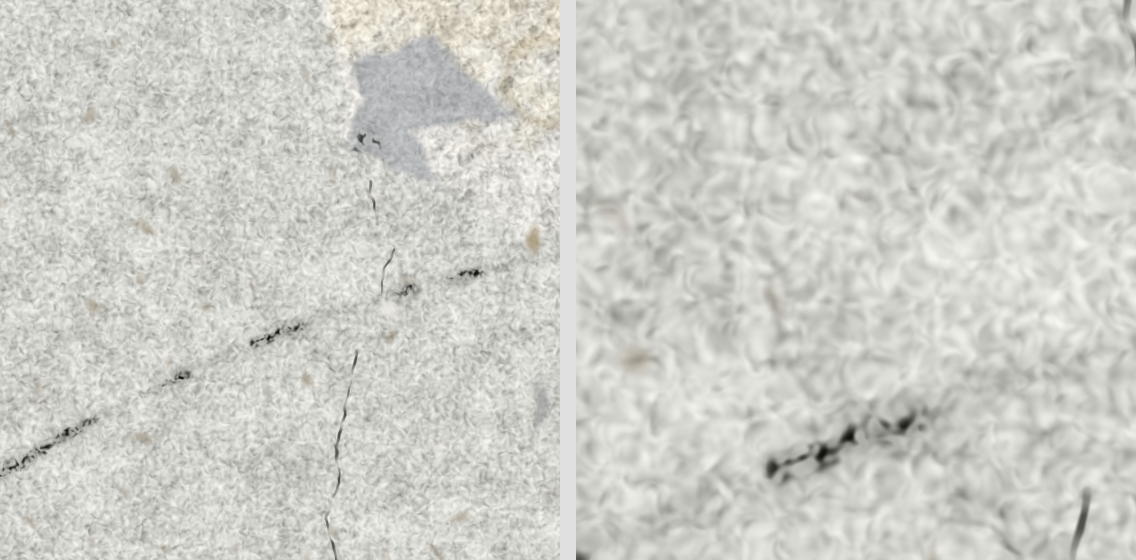
Left, the full canvas; right, a detail of the centre.
A Shadertoy shader for this texture:

```glsl
// Pale weathered stone: a felt of short curved fibres over warped noise,
// crossed by a broken diagonal seam and thin upright hairline cracks,
// with a cream chipped hollow and its cool shadow in the upper right.

const vec3 STONE = vec3(0.82, 0.82, 0.80);
const vec3 CREAM = vec3(0.875, 0.85, 0.79);
const vec3 CHALK = vec3(0.86, 0.855, 0.83);
const vec3 WHITE = vec3(0.94, 0.93, 0.90);
const vec3 SHADE = vec3(0.68, 0.69, 0.70);
const vec3 OCHRE = vec3(0.61, 0.54, 0.40);
const vec3 SOOT = vec3(0.22, 0.22, 0.20);

vec2 hash2(vec2 p) {
    vec3 q = fract(p.xyx * vec3(0.1031, 0.1030, 0.0973));
    q += dot(q, q.yzx + 33.33);
    return fract((q.xx + q.yz) * q.zy);
}

float corner(vec2 cell, vec2 offset) {
    return dot(hash2(cell) * 2.0 - 1.0, offset);
}

// Signed gradient noise
float noise(vec2 p) {
    vec2 i = floor(p), f = fract(p), e = vec2(1, 0);
    vec2 u = f * f * f * (f * (f * 6.0 - 15.0) + 10.0);
    return mix(mix(corner(i, f), corner(i + e, f - e), u.x),
               mix(corner(i + e.yx, f - e.yx), corner(i + 1.0, f - 1.0), u.x), u.y);
}

vec2 wobble(vec2 p, float freq) {
    return vec2(noise(p * freq), noise(p * freq + 41.7));
}

// One inside the threshold, zero beyond it
float under(float a, float b, float x) { return 1.0 - smoothstep(a, b, x); }

// Short bent strokes, light on one flank and dark on the other
float fibres(vec2 p, float freq) {
    vec2 q = p * freq, cell = floor(q);
    float sum = 0.0;
    for (int k = 0; k < 9; k++) {
        vec2 id = cell + vec2(k % 3 - 1, k / 3 - 1);
        vec2 r = hash2(id + 7.3), s = hash2(id + 91.1);
        vec2 d = q - id - 0.15 - 0.7 * r;
        float c = cos(s.x * 3.14159), n = sin(s.x * 3.14159);
        d = vec2(c * d.x + n * d.y, c * d.y - n * d.x);
        d.y += (s.y - 0.5) * 2.0 * d.x * d.x;
        float along = max(abs(d.x) - 0.1 - 0.25 * r.y, 0.0);
        float lit = under(0.02, 0.24, length(vec2(along, d.y)));
        float dim = under(0.02, 0.24, length(vec2(along, d.y + 0.25)));
        sum += (lit - 0.9 * dim) * mix(0.4, 1.0, s.y);
    }
    return sum;
}

float segment(vec2 p, vec2 a, vec2 b) {
    vec2 ab = b - a;
    return length(p - a - ab * clamp(dot(p - a, ab) / dot(ab, ab), 0.0, 1.0));
}

// Signed distance to a polygon, negative inside
float polygon(vec2 p, vec2 v[9]) {
    float d = 9.0, side = 1.0;
    for (int i = 0; i < 9; i++) {
        vec2 a = v[i], b = v[(i + 8) % 9];
        d = min(d, segment(p, a, b));
        if ((a.y > p.y) != (b.y > p.y) &&
            p.x < a.x + (b.x - a.x) * (p.y - a.y) / (b.y - a.y)) side = -side;
    }
    return side * d;
}

float blot(vec2 p, vec2 centre, vec2 radius) {
    return under(0.2, 1.0, length((p - centre) / radius));
}

// Diagonal seam that opens in dark crumbling stretches
float seam(vec2 p) {
    vec2 runs[5] = vec2[](vec2(-0.1, 0.17), vec2(0.29, 0.34), vec2(0.445, 0.54),
                          vec2(0.71, 0.74), vec2(0.8, 0.865));
    float open = 0.2;
    for (int i = 0; i < 5; i++) {
        float past = max(runs[i].x - p.x, p.x - runs[i].y);
        open = max(open, under(-0.015, 0.015, past));
    }
    float d = abs(p.y - 0.152 - 0.62 * p.x + 0.23 * p.x * p.x);
    float core = under(0.001, 0.014, d + 0.012 * noise(p * 60.0));
    float crumbs = smoothstep(-0.2, 0.4, noise(p * 130.0) + 0.5 * noise(p * 45.0));
    return open * (core * (0.12 + 0.95 * crumbs) + 0.16 * under(0.0, 0.03, d));
}

// Upright cracks as separate strokes
float hairlines(vec2 p) {
    vec4 lines[7] = vec4[](
        vec4(0.66, 0.674, 0.674, 0.6), vec4(0.703, 0.552, 0.685, 0.52),
        vec4(0.685, 0.52, 0.68, 0.48), vec4(0.638, 0.375, 0.601, 0.2),
        vec4(0.601, 0.2, 0.607, 0.14), vec4(0.607, 0.14, 0.582, 0.075),
        vec4(0.582, 0.075, 0.603, -0.01));
    float d = 1.0;
    for (int i = 0; i < 7; i++) d = min(d, segment(p, lines[i].xy, lines[i].zw));
    return clamp(0.45 + 1.3 * noise(p * 38.0), 0.1, 0.85) * under(0.0008, 0.0036, d);
}

void mainImage(out vec4 fragColor, in vec2 fragCoord) {
    vec2 p = fragCoord / iResolution.xy;
    vec2 fine = p + 0.006 * wobble(p, 48.0);
    vec2 rough = fine + 0.018 * wobble(p, 20.0);

    // Chipped hollow, its shadow, pale rim and knob
    float edge = polygon(rough, vec2[](vec2(0.56, 1.05), vec2(0.612, 0.89),
        vec2(0.635, 0.82), vec2(0.613, 0.765), vec2(0.645, 0.725), vec2(0.79, 0.67),
        vec2(0.93, 0.58), vec2(1.1, 0.63), vec2(1.1, 1.05)));
    float chip = under(-0.012, 0.012, edge);
    float shade = chip * under(-0.012, 0.008, polygon(rough, vec2[](vec2(0.615, 0.89),
        vec2(0.7, 0.91), vec2(0.77, 0.945), vec2(0.833, 0.87), vec2(0.93, 0.79),
        vec2(0.83, 0.79), vec2(0.74, 0.765), vec2(0.80, 0.65), vec2(0.62, 0.735))));
    float knob = length(rough - vec2(0.975, 0.855));
    vec3 hollow = mix(CHALK, CREAM, smoothstep(0.72, 1.0, p.y + 0.4 * noise(p * 14.0)));
    hollow = mix(hollow, OCHRE, 0.3 * under(0.0, 0.02, abs(knob - 0.075)));
    vec3 color = mix(mix(STONE, hollow, chip), SHADE, 0.9 * shade);
    color = mix(color, WHITE, 0.75 * under(0.002, 0.017, abs(edge)) * smoothstep(0.73, 0.8, p.y));

    // Grain, coarser in the lit hollow and calmer in shadow
    float grain = 0.17 * noise(fine * 72.0) + 0.15 * noise(fine * 125.0)
                + 0.09 * noise(p * 9.0) + 0.11 * noise(p * 26.0)
                + 0.052 * fibres(fine, 50.0) + 0.042 * fibres(fine, 73.0);
    grain += (chip - shade) * (0.07 * fibres(rough, 25.0) + 0.14 * noise(rough * 30.0));
    grain *= 1.0 - 0.4 * shade;
    color += grain - 1.3 * grain * grain;

    // Scattered stains, smudges and crumbs
    float stain = smoothstep(0.3, 0.6, noise(rough * 21.0)) * (1.0 - chip);
    color = mix(color, OCHRE * 0.8, 0.4 * stain);
    color = mix(color, SHADE * 0.75, 0.5 * blot(rough, vec2(0.963, 0.28), vec2(0.018, 0.06)));
    color = mix(color, OCHRE, 0.7 * blot(rough, vec2(0.955, 0.575), vec2(0.018, 0.04)));
    float crumbs = blot(rough, vec2(0.655, 0.745), vec2(0.03, 0.025));
    color = mix(color, SOOT, crumbs * smoothstep(0.0, 0.3, noise(p * 80.0)));

    // Cracks and white crystals
    color = mix(color, SOOT, max(seam(fine), hairlines(fine)));
    color = mix(color, WHITE, 0.8 * blot(rough, vec2(0.69, 0.447), vec2(0.025, 0.016)));
    fragColor = vec4(clamp(color, 0.0, 0.98), 1.0);
}
```
